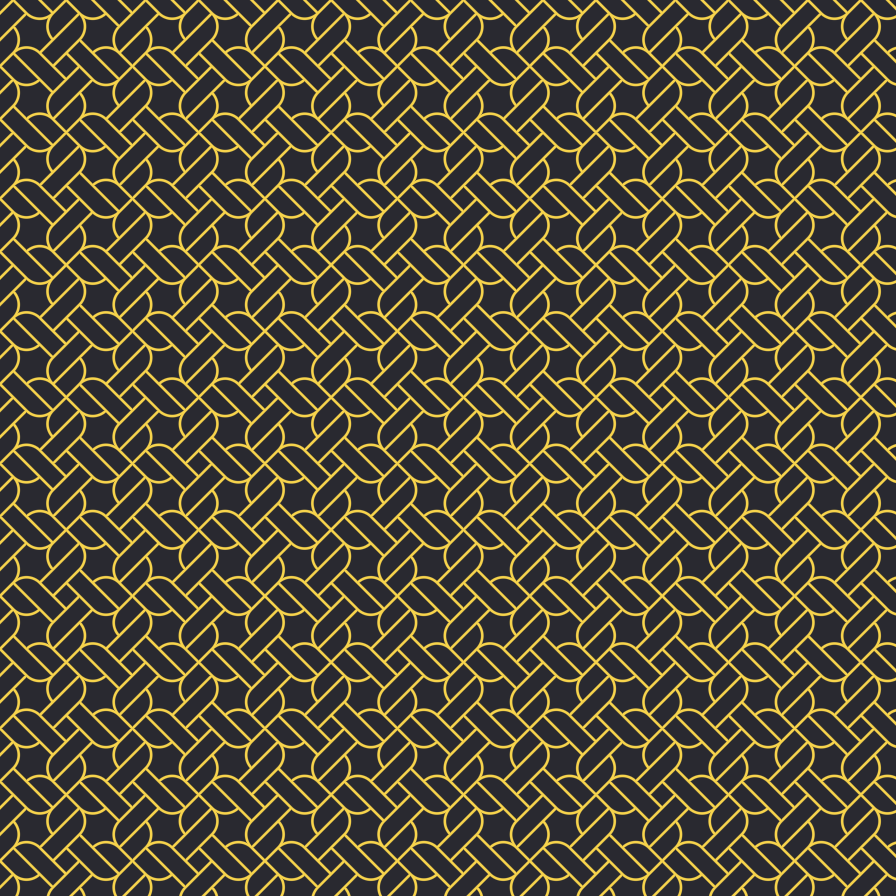
This pattern is drawn by a WebGL 1 fragment shader. Its source:

```glsl
precision highp float;
// Diagonal pinwheel weave of round-ended straps, outlined in gold on charcoal.

uniform vec2 u_resolution;

// Distance to a horizontal segment from (x0, y) to (x1, y).
float horizontalSegment(vec2 p, float x0, float x1, float y) {
  return length(vec2(p.x - clamp(p.x, x0, x1), p.y - y));
}

// Outlines that start at the cell corner (0, 0); the cell is 5 units wide.
float cornerOutline(vec2 p) {
  // Cross arm, then the inner and outer edges of the strap.
  float d = horizontalSegment(p, 0.0, 1.0, 0.0);
  d = min(d, horizontalSegment(p.yx, 0.0, 1.0, 0.0));
  d = min(d, horizontalSegment(p, 0.0, 3.0, 1.0));
  d = min(d, horizontalSegment(p, 1.0, 3.0, 2.0));

  // Two opposite quarter arcs: the strap end and the leaf beside it.
  vec2 c = p - 1.0;
  if (c.x * c.y < 0.0) d = min(d, abs(length(c) - 1.0));
  return d;
}

// The four corners are quarter turns of one another about the cell centre.
float weaveOutline(vec2 p) {
  float d = 5.0;
  for (int i = 0; i < 4; i++) {
    d = min(d, cornerOutline(p));
    p = vec2(5.0 - p.y, p.x);
  }
  return d;
}

void main() {
  // Grid measured from the top left, turned 45 degrees into square cells.
  vec2 uv = gl_FragCoord.xy / u_resolution.y;
  vec2 grid = 13.53 * vec2(uv.x, 1.0 - uv.y);
  vec2 turned = 2.5 * vec2(grid.x + grid.y, grid.x - grid.y);
  vec2 cell = mod(turned + 2.5, 5.0);

  // Antialiased stroke; one pixel spans this many cell units.
  float pixel = 2.5 * 13.53 * sqrt(2.0) / u_resolution.y;
  float stroke = 1.0 - smoothstep(-0.75, 0.75, (weaveOutline(cell) - 0.07) / pixel);

  vec3 charcoal = vec3(0.16, 0.16, 0.19);
  vec3 gold = vec3(0.97, 0.83, 0.30);
  gl_FragColor = vec4(mix(charcoal, gold, stroke), 1.0);
}
```
